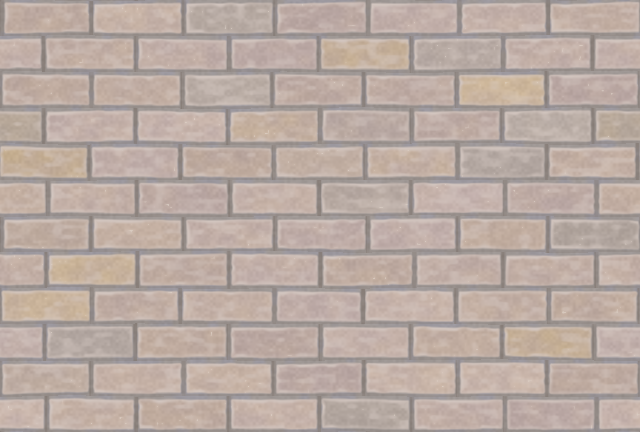
This texture is drawn by a WebGL 1 fragment shader. Its source:

```glsl
precision highp float;
// Weathered pale pink and tan brick wall in running bond with grey mortar.

uniform vec2 u_resolution;

// Layout: lengths below are in units of one course height
const vec2 BRICKS = vec2(7.0, 12.0);   // bricks across, courses up
const float BRICK_ASPECT = 2.54;       // brick pitch / course height
const vec2 JOINT_HALF = vec2(0.075, 0.088);
const float JOINT_DRIFT = 0.04;        // sideways wander, in brick pitches
const float COURSE_WAVE = 0.05;
const float TILT = 0.028;
const float CORNER = 0.05;
const float EDGE_WOBBLE = 0.035;
const float EDGE_SOFT = 0.035;
const float RIM_WIDTH = 0.13;
const float GRAIN = 0.07;

const vec3 PINK = vec3(0.745, 0.672, 0.658);
const vec3 TAN = vec3(0.770, 0.690, 0.636);
const vec3 GREY = vec3(0.695, 0.655, 0.630);
const vec3 OCHRE = vec3(0.785, 0.695, 0.570);
const vec3 RIM = vec3(0.825, 0.775, 0.750);
const vec3 SPECK = vec3(0.880, 0.840, 0.800);
const vec3 MORTAR = vec3(0.625, 0.597, 0.585);
const vec3 MORTAR_COOL = vec3(0.605, 0.590, 0.615);
const vec3 SHADOW = vec3(0.510, 0.470, 0.445);

float hash(vec2 p) {
  vec3 q = fract(p.xyx * 0.1031);
  q += dot(q, q.yzx + 33.33);
  return fract((q.x + q.y) * q.z);
}

// Value noise that wraps at the canvas edges
float noise(vec2 uv, vec2 cells) {
  vec2 p = uv * cells;
  vec2 i = floor(p);
  vec2 f = fract(p);
  f = f * f * (3.0 - 2.0 * f);
  vec2 a = mod(i, cells);
  vec2 b = mod(i + 1.0, cells);
  return mix(mix(hash(a), hash(vec2(b.x, a.y)), f.x),
             mix(hash(vec2(a.x, b.y)), hash(b), f.x), f.y);
}

float jointDrift(float column, float row) {
  return (hash(vec2(mod(column, BRICKS.x) + 31.0, row + 7.0)) - 0.5) * JOINT_DRIFT;
}

float roundedBox(vec2 p, vec2 halfSize) {
  vec2 d = abs(p) - halfSize + CORNER;
  return length(max(d, 0.0)) + min(max(d.x, d.y), 0.0) - CORNER;
}

void main() {
  vec2 uv = gl_FragCoord.xy / u_resolution;
  float soft = max(EDGE_SOFT, BRICKS.y / u_resolution.y);

  // Noise layers
  float blotch = noise(uv, vec2(42.0, 36.0));
  float smear = noise(uv + 0.37, vec2(63.0, 84.0));
  float fine = noise(uv, vec2(224.0, 152.0));
  float grain = 0.5 * fine + 0.3 * smear + 0.2 * blotch - 0.5;

  // Running bond: every second course moves by half a brick
  vec2 grid = uv * BRICKS;
  grid.y += (noise(uv, vec2(9.0, 12.0)) - 0.5) * COURSE_WAVE;
  float row = mod(floor(grid.y), BRICKS.y);
  grid.x += 0.5 * (1.0 - mod(row, 2.0)) + (hash(vec2(row, 91.0)) - 0.5) * JOINT_DRIFT;
  float column = floor(grid.x);
  vec2 cell = fract(grid);
  vec2 id = vec2(mod(column, BRICKS.x), row);

  // Brick outline between its two wandering joints
  float left = jointDrift(column, row);
  float right = 1.0 + jointDrift(column + 1.0, row);
  vec2 local = vec2((cell.x - 0.5 * (left + right)) * BRICK_ASPECT, cell.y - 0.5);
  local.y += local.x * (hash(id + 53.0) - 0.5) * TILT;
  vec2 halfSize = vec2(0.5 * (right - left) * BRICK_ASPECT, 0.5) - JOINT_HALF;
  float dist = roundedBox(local, halfSize) + (smear - 0.5) * EDGE_WOBBLE;
  float cover = 1.0 - smoothstep(-soft, soft, dist);

  // Mortar, darkest in upright joints and beneath each brick
  vec3 mortar = mix(MORTAR, MORTAR_COOL, smoothstep(0.45, 0.85, blotch));
  float upright = smoothstep(-0.02, 0.05, abs(local.x) - halfSize.x);
  float beneath = smoothstep(0.0, 0.04, -local.y - halfSize.y);
  float shade = max(upright * (local.x > 0.0 ? 0.75 : 0.50), beneath * 0.32);
  mortar = mix(mortar, SHADOW, shade * (0.65 + 0.5 * smear));
  mortar += grain * GRAIN;

  // Fired colour of each brick, with cloudy stains
  vec3 brick = mix(PINK, TAN, clamp(hash(id + 3.0) + 0.7 * (blotch - 0.5), 0.0, 1.0));
  brick = mix(brick, GREY, 0.8 * smoothstep(0.80, 0.92, hash(id + 17.0)));
  float ochre = smoothstep(0.86, 0.96, hash(id + 29.0));
  brick = mix(brick, OCHRE, ochre * (0.35 + 0.6 * blotch));
  brick += (hash(id + 71.0) - 0.5) * 0.045 + grain * GRAIN * 1.3;

  // Pale worn rim, stronger toward the upper left
  float rim = smoothstep(-RIM_WIDTH, -0.02, dist);
  float lit = 0.55 + 0.25 * clamp((local.y - 0.4 * local.x) / 0.5, -1.0, 1.0);
  brick = mix(brick, RIM, rim * lit * (0.55 + 0.8 * smear));
  brick = mix(brick, RIM, 0.40 * smoothstep(0.50, 0.95, smear));

  // Scattered chips of light grit
  float chips = smoothstep(0.90, 0.98, fine) * smoothstep(0.62, 0.85, blotch);
  brick = mix(brick, SPECK, 0.6 * chips);

  gl_FragColor = vec4(mix(mortar, brick, cover), 1.0);
}
```
